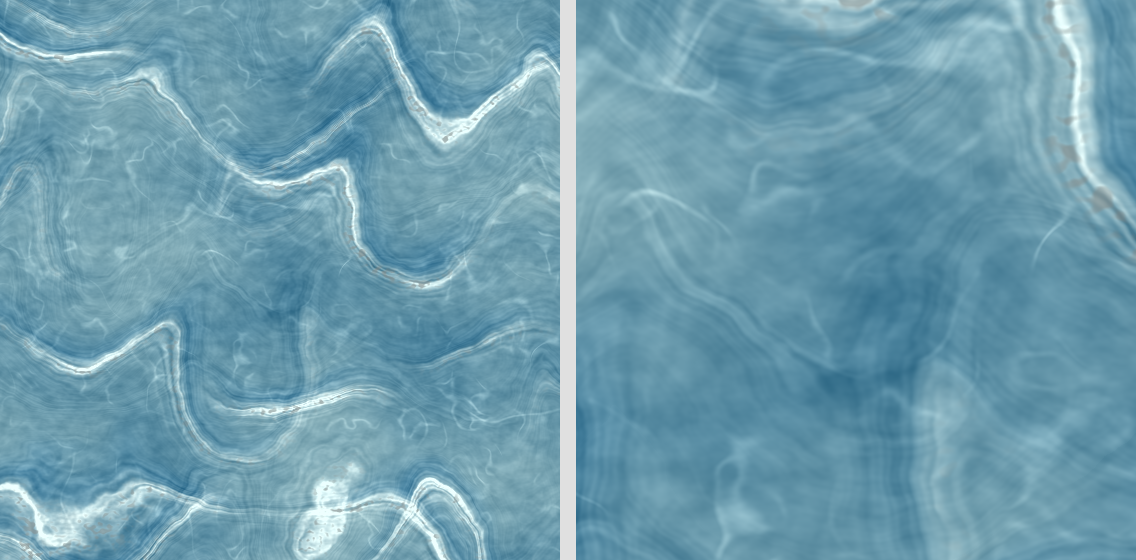
Left: the whole. Right: its middle third, enlarged.
A WebGL 2 fragment shader for this texture:

```glsl
#version 300 es
precision highp float;
// Choppy, clear water seen from above: broken foam crests over pale caustic threads.
// Crests are the whole-number levels of a warped height phase; its coordinates also
// comb the streaks along each wave. Gradient noise supplies all the irregularity.

#define DEEP vec3(0.30, 0.49, 0.56)
#define PALE vec3(0.75, 0.89, 0.91)
#define FLECK vec3(0.50, 0.54, 0.54)
#define BLUE_SHIFT vec3(-0.045, 0.0, 0.05)
#define BASE_TONE 0.27
#define SWELL_CONTRAST 0.34
#define GRAIN_CONTRAST 0.17
#define CREST_ROWS 3.6
#define CREST_WARP 0.34
#define FOAM_WIDTH 0.013
#define CAUSTIC_GAIN 0.30

uniform vec2 u_resolution;
out vec4 fragColor;

// Unit gradient for a lattice cell, from an integer hash
vec2 gradient(vec2 cell) {
    uvec2 c = uvec2(ivec2(cell));
    uint h = c.x * 1597334677u ^ c.y * 3812015801u;
    h = (h ^ (h >> 16)) * 2246822519u;
    h = (h ^ (h >> 13)) * 3266489917u;
    float angle = float((h ^ (h >> 16)) & 65535u) * 6.28319 / 65536.0;
    return vec2(cos(angle), sin(angle));
}

float gradientNoise(vec2 p) {
    vec2 i = floor(p), f = p - i;
    vec2 u = f * f * f * (f * (f * 6.0 - 15.0) + 10.0);
    vec2 e = vec2(1.0, 0.0);
    float low = mix(dot(gradient(i), f), dot(gradient(i + e), f - e), u.x);
    float high = mix(dot(gradient(i + e.yx), f - e.yx),
                     dot(gradient(i + 1.0), f - 1.0), u.x);
    return mix(low, high, u.y);
}

float fbm(vec2 p) {
    float sum = 0.0, amp = 1.0;
    for (int k = 0; k < 4; k++) {
        sum += amp * gradientNoise(p);
        p = mat2(1.6, 0.9, -0.9, 1.6) * p + 7.3;
        amp *= 0.55;
    }
    return sum;
}

// Height phase whose whole numbers trace crests with pointed peaks
float crestPhase(vec2 p, float rows, float seed) {
    float n = gradientNoise(p * vec2(2.5, 1.9) + seed);
    float peak = sqrt(n * n + 0.002);
    float wobble = 0.045 * fbm(p * vec2(5.0, 6.0) + seed) + 0.006 * fbm(p * 28.0 + seed);
    return rows * (p.y + 2.0 * CREST_WARP * peak + wobble) + seed;
}

// Thin curling light threads: zero levels of warped noise
float caustics(vec2 p) {
    float sum = 0.0, scale = 8.0;
    for (int k = 0; k < 3; k++) {
        vec2 q = p * scale + float(k) * 19.7;
        q += 0.55 * vec2(gradientNoise(q * 1.3 + 3.1), gradientNoise(q * 1.3 + 47.5));
        float thread = 1.0 - smoothstep(0.0, 0.0055 * scale, abs(gradientNoise(q)));
        float patches = smoothstep(0.0, 0.4, gradientNoise(q * 0.7 + 81.0));
        sum += thread * patches;
        scale *= 1.7;
    }
    return sum;
}

void main() {
    vec2 p = gl_FragCoord.xy / u_resolution.y;

    // Broad swell and fine surface grain
    float swell = fbm(p * vec2(2.6, 3.8) + 31.0);
    float grain = fbm(p * vec2(30.0, 46.0));
    float sparkle = gradientNoise(p * vec2(95.0, 130.0) + 12.0);
    float tone = BASE_TONE + SWELL_CONTRAST * swell + GRAIN_CONTRAST * grain;
    float blue = 0.25 - 0.6 * swell;
    float foam = 0.0, fleck = 0.0, calm = 1.0;

    // Two crest layers: long main waves, then smaller, weaker ones
    for (int k = 0; k < 2; k++) {
        float seed = 11.4 + 23.7 * float(k);
        float rows = CREST_ROWS * (1.0 + 0.5 * float(k));
        float phase = crestPhase(p, rows, seed);
        float row = floor(phase + 0.5);
        float d = phase - row;
        float h = d / rows;
        float window = 1.0 - smoothstep(0.25, 0.5, abs(d));
        float cover = gradientNoise(vec2(p.x * 2.7 + seed, row * 7.37 + 0.4));
        float strength = smoothstep(-0.22, 0.28, cover - 0.12 * float(k)) * window;

        // Streaks combed along the wave
        float streak = gradientNoise(vec2(p.x * 6.0, phase * 13.0) + seed)
                     + 0.8 * gradientNoise(vec2(p.x * 13.0, phase * 31.0) + seed);
        float side = h > 0.0 ? 1.0 : 1.7;
        float core = exp(-pow(h / (FOAM_WIDTH * side), 2.0));
        float halo = exp(-abs(h) / (0.032 * side));
        float back = smoothstep(0.0, 0.035, h) * exp(-h * h / 0.006);

        foam += strength * (core * (0.62 + 0.75 * streak) + halo * (0.16 + 0.55 * streak));
        fleck += strength * exp(-pow((h + 0.012) / 0.02, 2.0))
               * smoothstep(0.05, 0.55, 0.7 * grain + sparkle - 0.4 * streak);
        tone += 0.15 * streak * (0.4 + back) - 0.20 * strength * back;
        blue += strength * back * 0.8;
        calm *= 1.0 - 0.7 * strength * max(core, back);
    }

    // Threads of light in the calmer water
    tone += CAUSTIC_GAIN * caustics(p) * calm * (0.75 + 0.5 * grain);
    tone += max(foam, -0.15) * (1.0 + 0.35 * grain + 0.5 * sparkle);

    // Colour from tone, with bluer wave backs and grey flecks in the foam
    vec3 color = mix(DEEP, PALE, clamp(tone, -0.3, 1.3));
    color += BLUE_SHIFT * clamp(blue, -0.5, 1.0) * (1.0 - clamp(foam, 0.0, 1.0));
    color += vec3(0.05, 0.01, 0.0) * clamp(foam, 0.0, 1.0);
    color = mix(color, FLECK, 0.65 * clamp(fleck, 0.0, 1.0));
    fragColor = vec4(clamp(color, 0.0, 1.0), 1.0);
}
```
